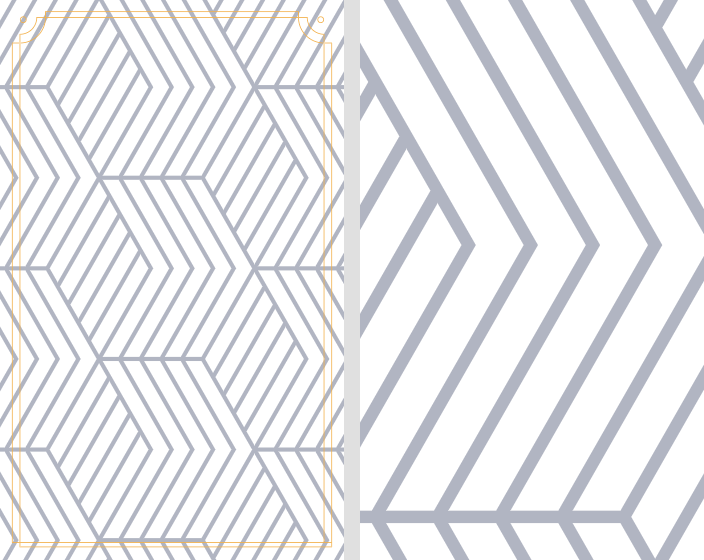
Left: the whole. Right: its middle third, enlarged.
Give the GLSL for this pattern, as a WebGL 2 fragment shader.

```glsl
#version 300 es
precision highp float;
// Interlocking hexagons of chevrons and hatching behind a fine notched double frame.

uniform vec2 u_resolution;
out vec4 fragColor;

// Lengths are fractions of the canvas height; x is measured from the centre.
#define SIDE 0.185
#define HALF_HEIGHT 0.1618
#define HEX_CENTRE vec2(-0.0377, 0.5208)
#define STRIPES 5.0
#define STROKE 0.0074
#define HAIRLINE 0.0014
#define FRAME_X vec2(0.2715, 0.2852)
#define FRAME_TOP vec2(0.9688, 0.9792)
#define FRAME_BOTTOM vec2(0.0313, 0.0234)
#define NOTCH vec2(0.0300, 0.0456)

const vec3 PAPER = vec3(1.0);
const vec3 LAVENDER = vec3(0.695, 0.71, 0.76);
const vec3 GOLD = vec3(0.95, 0.69, 0.29);

float toInteger(float x) {
    return abs(x - round(x));
}

// Offset from the nearest hexagon centre; corners at (+-1, 0) and (+-0.5, +-1).
vec2 hexCell(vec2 p) {
    const vec2 period = vec2(3.0, 2.0);
    const vec2 metric = vec2(1.0, 0.8660254);
    vec2 a = mod(p + 0.5 * period, period) - 0.5 * period;
    vec2 b = mod(p, period) - 0.5 * period;
    return length(a * metric) < length(b * metric) ? a : b;
}

// Distance to the chevrons, hatching and horizontal bars.
float stripeDistance(vec2 p) {
    vec2 cell = hexCell((p - HEX_CENTRE) / vec2(SIDE, HALF_HEIGHT));
    float rising = cell.x - 0.5 * cell.y;
    float falling = cell.x + 0.5 * cell.y;
    float slant = SIDE * HALF_HEIGHT / length(vec2(HALF_HEIGHT, 0.5 * SIDE));

    bool hatched = max(rising, falling) < 0.0 || cell.x + 0.5 * abs(cell.y) < 0.0;
    float across = (hatched || cell.y < 0.0) ? rising : falling;
    float d = toInteger(across * STRIPES) / STRIPES;
    if (hatched) d = min(d, toInteger(falling));

    float bar = (1.0 - abs(cell.y)) * HALF_HEIGHT;
    return min(d * slant, abs(bar));
}

float segment(vec2 p, vec2 a, vec2 b) {
    vec2 ab = b - a;
    return length(p - a - ab * clamp(dot(p - a, ab) / dot(ab, ab), 0.0, 1.0));
}

// Quarter circle facing down and towards the centre.
float notchArc(vec2 q, float radius) {
    return max(q.x, q.y) < 0.0 ? abs(length(q) - radius) : 1.0;
}

// Distance to the two frame outlines and the corner rings.
float frameDistance(vec2 p) {
    vec2 m = vec2(abs(p.x), p.y);
    vec2 corner = vec2(FRAME_X.x, FRAME_TOP.x);
    vec2 notchX = corner.x - NOTCH;
    vec2 notchY = corner.y - NOTCH;
    vec2 foot = p.x < 0.0 ? FRAME_BOTTOM.yx : FRAME_BOTTOM;

    // Inner outline
    float d = segment(m, vec2(0.0, corner.y), vec2(notchX.x, corner.y));
    d = min(d, notchArc(m - corner, NOTCH.x));
    d = min(d, segment(m, vec2(corner.x, notchY.x), vec2(corner.x, foot.x)));

    // Outer outline with stepped notches
    d = min(d, segment(m, vec2(0.0, FRAME_TOP.y), vec2(notchX.y, FRAME_TOP.y)));
    d = min(d, segment(m, vec2(notchX.y, FRAME_TOP.y), vec2(notchX.y, corner.y)));
    d = min(d, notchArc(m - corner, NOTCH.y));
    d = min(d, segment(m, vec2(corner.x, notchY.y), vec2(FRAME_X.y, notchY.y)));
    d = min(d, segment(m, vec2(FRAME_X.y, notchY.y), vec2(FRAME_X.y, foot.y)));

    // Bottom rules, staggered sideways
    d = min(d, segment(p, vec2(-FRAME_X.y, FRAME_BOTTOM.x), vec2(FRAME_X.y, FRAME_BOTTOM.x)));
    d = min(d, segment(p, vec2(-FRAME_X.x, FRAME_BOTTOM.y), vec2(FRAME_X.y, FRAME_BOTTOM.y)));

    // Corner rings
    return min(d, abs(length(m - corner + vec2(0.0059, 0.004)) - 0.0052));
}

// Antialiased coverage of a line of the given width.
float ink(float d, float width, float pixel) {
    return clamp(0.5 + (0.5 * width - d) / pixel, 0.0, 1.0);
}

void main() {
    float pixel = 1.0 / u_resolution.y;
    vec2 p = (gl_FragCoord.xy - vec2(0.5 * u_resolution.x, 0.0)) * pixel;

    vec3 color = mix(PAPER, LAVENDER, ink(stripeDistance(p), STROKE, pixel));
    color = mix(color, GOLD, ink(frameDistance(p), HAIRLINE, pixel));
    fragColor = vec4(color, 1.0);
}
```
